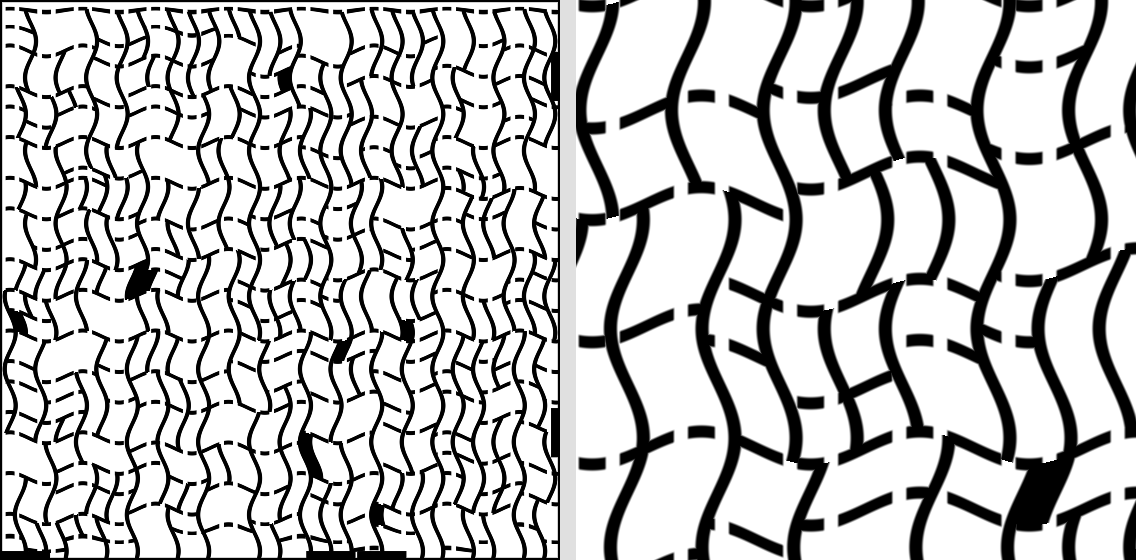
Left, the full canvas; right, a detail of the centre.
This pattern is drawn by a three.js fragment shader. Its source:

```glsl
// Wavy ink mesh: a square is split again and again into uneven cells on a 55-unit grid,
// then bent by one sine wave per axis. Upright lines are solid, level lines are dashed,
// and the thinnest cells are filled with black.
varying vec2 vUv;

float hash(vec2 p) {
  vec3 q = fract(vec3(p.xyx) * 0.1031);
  q += dot(q, q.yzx + 33.33);
  return fract((q.x + q.y) * q.z);
}

// Coverage of a stroke of the given half width, at a distance from its axis
float stroke(float dist, float halfWidth) {
  return 1.0 - smoothstep(halfWidth - 0.001, halfWidth + 0.001, dist);
}

// Random black block on a border strip; depth is the distance from that border
float borderBlock(float along, float depth, float seed) {
  float t = along * 11.0;
  float body = stroke(abs(fract(t) - 0.5) / 11.0, 0.044);
  float present = step(hash(vec2(floor(t), seed)), 0.25);
  return present * body * stroke(depth, 0.016);
}

// Narrows lo and hi down to the cell that holds g
void findCell(vec2 g, inout vec2 lo, inout vec2 hi) {
  for (int i = 0; i < 18; i++) {
    vec2 size = hi - lo;
    vec2 key = lo * 3.17 + hi * 7.31 + 91.0;
    bool tiny = size.x < 4.0 && size.y < 5.0;
    bool resting = max(size.x, size.y) <= 6.0 && hash(key + 5.3) < 0.27;
    if (tiny || resting) break;

    // Upright cuts are favoured towards the right
    float bias = mix(0.9, 1.7, clamp(lo.x / 55.0, 0.0, 1.0));
    bool upright = size.x * bias > size.y * mix(0.7, 1.3, hash(key + 17.9));
    if (size.x < 4.0) upright = false;
    if (size.y < 4.0) upright = true;
    vec2 axis = upright ? vec2(1.0, 0.0) : vec2(0.0, 1.0);

    float share = mix(0.35, 0.65, hash(key + 41.7));
    float cut = dot(lo, axis) + floor(dot(size, axis) * share + 0.5);
    if (dot(g, axis) < cut) hi = mix(hi, vec2(cut), axis);
    else lo = mix(lo, vec2(cut), axis);
  }
}

void main() {
  // Bend the plane, calming the wave at the top and bottom
  vec2 wave = 0.0098 * cos(48.3 * (vUv.yx - vec2(0.536, 0.408)));
  wave.y *= mix(0.2, 1.0, smoothstep(0.0, 0.08, min(vUv.y, 1.0 - vUv.y)));
  vec2 g = (vUv - wave) * 55.0;

  vec2 lo = vec2(-1.0);
  vec2 hi = vec2(56.0, 54.0);
  findCell(g, lo, hi);
  vec2 edge = abs(min(g - lo, hi - g)) / 55.0;
  float below = stroke((g.y - 54.0) / 55.0, 0.0);

  // Solid upright lines
  float ink = stroke(edge.x, 0.0039) * below;

  // Level lines, broken on both sides of each crest and trough
  float crest = abs(mod(vUv.x - 0.408 + 0.0325, 0.065) - 0.0325);
  float gap = stroke(abs(crest - 0.0122), 0.0042);
  ink = max(ink, stroke(edge.y, 0.0036) * (1.0 - gap));

  // Filled thin cells
  if (hi.x - lo.x < 1.5) ink = max(ink, below);

  // Border blocks and straight frame
  ink = max(ink, borderBlock(vUv.y, 1.0 - vUv.x, 3.0));
  ink = max(ink, borderBlock(vUv.x, vUv.y, 8.0));
  vec2 border = min(vUv, 1.0 - vUv);
  ink = max(ink, stroke(min(border.x, border.y), 0.004));

  gl_FragColor = vec4(vec3(1.0 - ink), 1.0);
}
```
